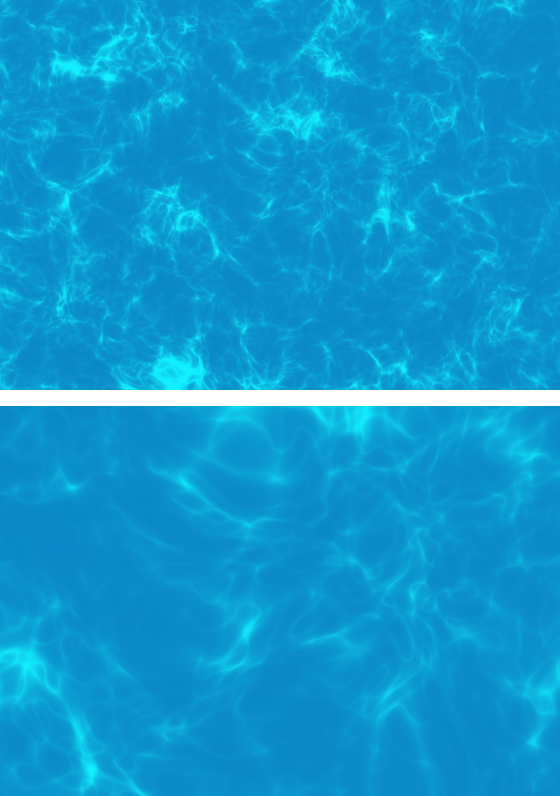
Top: the whole. Bottom: its middle third, enlarged.
A Shadertoy shader for this texture:

```glsl
const vec3 DEEP_BLUE = vec3(0.040, 0.525, 0.775);
const vec3 BRIGHT_CYAN = vec3(0.070, 0.945, 1.000);

const float MEDIAN_LIGHT = 0.102;   // brightness of typical calm water
const float WEB_CONTRAST = 1.4;
const float WEB_MEAN = 1.55;        // centres the summed lines on zero
const float RIDGE_SCALE = 6.0;      // coarsest wisps per canvas height
const int RIDGE_OCTAVES = 4;
const float RIDGE_FALLOFF = 0.85;
const float RIDGE_SHARPNESS = 7.0;
const float RIDGE_ROUNDING = 0.015;
const float CELL_SCALE = 7.5;       // rounded dark pools per canvas height
const float CELL_SHARPNESS = 6.0;
const float CELL_WEIGHT = 0.8;
const float SMALL_CELL_SCALE = 14.0;
const float SMALL_CELL_WEIGHT = 0.6;
const float PATCH_SCALE = 2.9;
const float PATCH_CONTRAST = 1.6;
const float CLUMP_SCALE = 7.5;
const float CLUMP_CONTRAST = 1.9;
const float SIDE_CALM = 0.5;        // right side is quieter than the left
const float SWIRL_SCALE = 4.0;
const float SWIRL_AMOUNT = 0.05;
const float CURL_SCALE = 13.0;
const float CURL_AMOUNT = 0.022;
const mat2 OCTAVE_TURN = mat2(0.80, 0.60, -0.60, 0.80);

float hash(vec2 cell) {
    vec3 h = fract(cell.xyx * 0.1031);
    h += dot(h, h.yzx + 33.33);
    return fract((h.x + h.y) * h.z);
}

float cornerSlope(vec2 cell, vec2 corner, vec2 local) {
    float angle = 6.28318 * hash(cell + corner);
    return dot(vec2(cos(angle), sin(angle)), local - corner);
}

float gradientNoise(vec2 p) {
    vec2 cell = floor(p);
    vec2 f = p - cell;
    vec2 s = f * f * f * (f * (f * 6.0 - 15.0) + 10.0);
    float low = mix(cornerSlope(cell, vec2(0, 0), f), cornerSlope(cell, vec2(1, 0), f), s.x);
    float high = mix(cornerSlope(cell, vec2(0, 1), f), cornerSlope(cell, vec2(1, 1), f), s.x);
    return mix(low, high, s.y);
}

vec2 noiseOffset(vec2 p) {
    return vec2(gradientNoise(p + 41.3), gradientNoise(p.yx + 87.7));
}

// Thin bright lines along the zero crossings of the noise
float ridge(vec2 p) {
    float n = gradientNoise(p);
    return exp(-RIDGE_SHARPNESS * sqrt(n * n + RIDGE_ROUNDING * RIDGE_ROUNDING));
}

// Bright borders between rounded dark pools
float cellBorder(vec2 p) {
    vec2 cell = floor(p);
    float nearest = 9.0;
    float second = 9.0;
    for (int y = -1; y <= 1; y++) {
        for (int x = -1; x <= 1; x++) {
            vec2 site = cell + vec2(x, y);
            float d = distance(p, site + vec2(hash(site + 7.0), hash(site + 91.0)));
            second = min(second, max(nearest, d));
            nearest = min(nearest, d);
        }
    }
    return exp(-CELL_SHARPNESS * (second - nearest));
}

float causticWeb(vec2 p) {
    float web = CELL_WEIGHT * cellBorder(p * CELL_SCALE + 3.0);
    web += SMALL_CELL_WEIGHT * cellBorder(OCTAVE_TURN * p * SMALL_CELL_SCALE + 50.0);
    float weight = 1.0;
    vec2 q = p * RIDGE_SCALE + 17.0;
    for (int i = 0; i < RIDGE_OCTAVES; i++) {
        web += weight * ridge(q);
        weight *= RIDGE_FALLOFF;
        q = OCTAVE_TURN * q * 1.9 + 23.7;
    }
    return web;
}

void mainImage(out vec4 fragColor, in vec2 fragCoord) {
    vec2 p = fragCoord / iResolution.y;
    float across = fragCoord.x / iResolution.x - 0.5;

    // Bend the web into wisps
    vec2 bent = p + SWIRL_AMOUNT * noiseOffset(p * SWIRL_SCALE);
    bent += CURL_AMOUNT * noiseOffset(bent * CURL_SCALE);

    // Exposure in log space: web lines plus broad and small bright patches
    float exposure = WEB_CONTRAST * (causticWeb(bent) - WEB_MEAN);
    exposure += PATCH_CONTRAST * gradientNoise(OCTAVE_TURN * p * PATCH_SCALE + 5.4);
    exposure += CLUMP_CONTRAST * gradientNoise(bent * CLUMP_SCALE + 61.2);
    exposure -= SIDE_CALM * across;

    // Soft shoulder keeps the hottest spots from clipping
    float light = tanh(MEDIAN_LIGHT * exp(min(exposure, 5.0)));
    fragColor = vec4(mix(DEEP_BLUE, BRIGHT_CYAN, light), 1.0);
}
```
